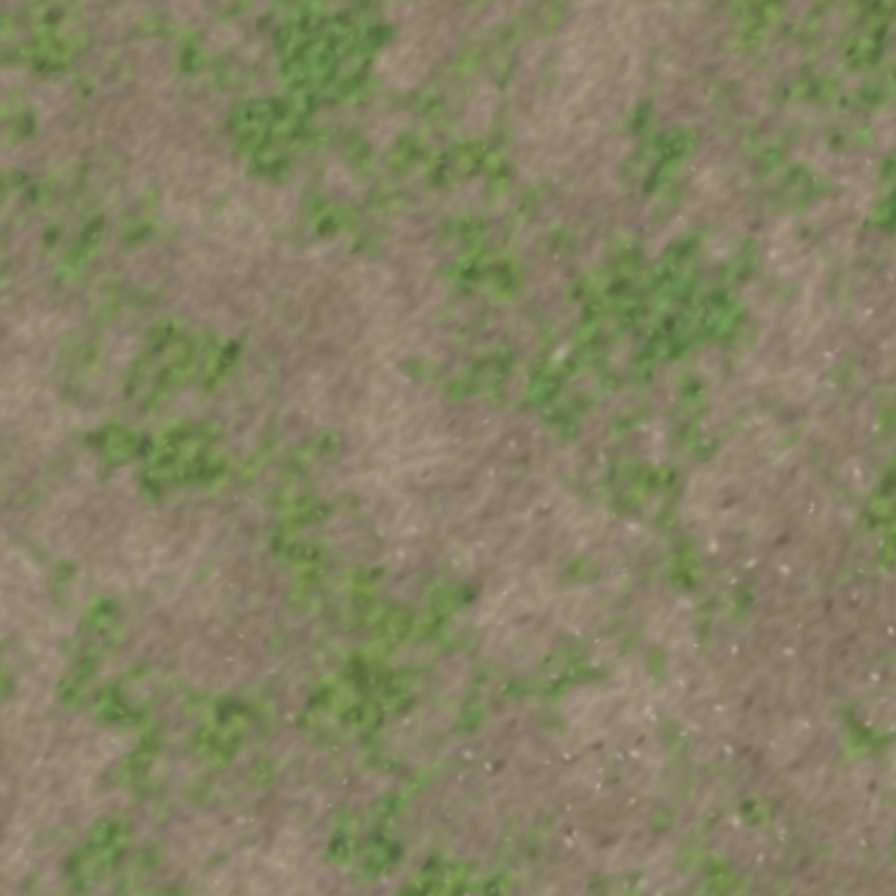
Write a Shadertoy shader that draws this texture.

```glsl
const vec3 SOIL_DARK = vec3(0.525, 0.475, 0.400);
const vec3 SOIL_PALE = vec3(0.610, 0.548, 0.478);
const vec3 MOSS = vec3(0.505, 0.515, 0.370);
const vec3 LEAF_WARM = vec3(0.440, 0.520, 0.285);
const vec3 LEAF_COOL = vec3(0.385, 0.505, 0.285);
const vec3 LEAF_LIT = vec3(0.550, 0.645, 0.385);
const vec3 SHADOW = vec3(0.290, 0.315, 0.230);
const vec3 CLOD = vec3(0.400, 0.335, 0.280);
const vec3 PEBBLE = vec3(0.760, 0.720, 0.660);
const float PATCH_SCALE = 4.2;    // plant patches across the canvas
const float TUFT_SCALE = 32.0;    // leaf clumps across the canvas
const float GRAIN_SCALE = 70.0;   // finest soil grain
const float COVER_START = -0.28;  // cover level where plants begin
const float COVER_FULL = 0.52;    // cover level of dense plants
const float SLANT = 0.85;         // main direction, rising to the right
const float TAU = 6.28319;

vec3 hash3(vec2 cell) {
    vec3 p = fract(cell.xyx * vec3(0.1031, 0.1030, 0.0973));
    p += dot(p, p.yxz + 33.33);
    return fract((p.xxy + p.yzz) * p.zyx);
}

float cornerSlope(vec2 cell, vec2 offset) {
    float a = TAU * hash3(cell).x;
    return dot(vec2(cos(a), sin(a)), offset);
}

float gradientNoise(vec2 p) {
    vec2 i = floor(p), f = p - i;
    vec2 w = f * f * f * (f * (f * 6.0 - 15.0) + 10.0);
    vec2 e = vec2(1.0, 0.0);
    float low = mix(cornerSlope(i, f), cornerSlope(i + e, f - e), w.x);
    float high = mix(cornerSlope(i + e.yx, f - e.yx), cornerSlope(i + e.xx, f - e.xx), w.x);
    return mix(low, high, w.y);
}

// Coordinates along and across the direction at angle a
vec2 alongAcross(vec2 p, float a) {
    vec2 along = vec2(cos(a), sin(a));
    return vec2(dot(p, along), dot(p, vec2(-along.y, along.x)));
}

// Soft scattered ellipses: at most one per cell, size in cell units
float scatter(vec2 uv, float cells, float share, float size, float stretch, float spread, float seed) {
    vec2 p = uv * cells, base = floor(p);
    float cover = 0.0;
    for (int y = -1; y <= 1; y++)
    for (int x = -1; x <= 1; x++) {
        vec2 cell = base + vec2(x, y);
        vec3 place = hash3(cell + seed);
        vec3 kind = hash3(cell + seed + 71.0);
        vec2 d = alongAcross(p - cell - place.xy, SLANT + spread * (kind.y - 0.5));
        d.x /= stretch;
        float radius = size * mix(0.6, 1.3, kind.z);
        float blob = exp(-dot(d, d) / (radius * radius));
        cover = max(cover, blob * step(place.z, share) * mix(0.45, 1.0, kind.x));
    }
    return cover;
}

void mainImage(out vec4 fragColor, in vec2 fragCoord) {
    vec2 uv = fragCoord / iResolution.y;
    vec2 slanted = alongAcross(uv, SLANT) * vec2(0.82, 1.12);

    // Noise layers from broad to fine
    float broad = gradientNoise(uv * PATCH_SCALE + 13.7);
    float medium = gradientNoise(uv * PATCH_SCALE * 2.3 + 41.2);
    float small = gradientNoise(slanted * PATCH_SCALE * 4.4 + 7.9);
    float tuft = gradientNoise(slanted * TUFT_SCALE + 23.1);
    float grain = gradientNoise(slanted * GRAIN_SCALE + 5.3);

    // Plant cover, a little denser towards the top
    float cover = 0.75 * broad + 0.5 * medium + 0.42 * small + 0.45 * tuft + 0.15 * grain;
    float green = smoothstep(COVER_START, COVER_FULL, cover + 0.12 * (uv.y - 0.5));
    float bare = 1.0 - green;

    // Mottled soil with fine grain
    float paleness = 0.7 * gradientNoise(uv * 5.0 + 61.0) + 0.5 * gradientNoise(uv * 15.0 + 83.0);
    paleness += 0.45 * gradientNoise(slanted * TUFT_SCALE * 0.9 + 17.0);
    vec3 color = mix(SOIL_DARK, SOIL_PALE, smoothstep(-0.4, 0.4, paleness));
    color *= 1.0 + 0.13 * grain;

    // Thin moss blends into warm and cool leaves
    float coolness = smoothstep(-0.2, 0.4, gradientNoise(uv * 4.5 + 29.0) + 0.4 * tuft);
    vec3 leaf = mix(LEAF_WARM, LEAF_COOL, coolness);
    color = mix(color, MOSS, smoothstep(0.1, 0.6, green));
    color = mix(color, leaf, smoothstep(0.5, 1.0, green));
    float relief = gradientNoise(slanted * TUFT_SCALE * 1.3 + 97.0);
    color *= 1.0 + green * (0.34 * relief + 0.18 * grain);

    // Shadow gaps and lit leaves among the plants
    float gaps = scatter(uv, 34.0, 0.36, 0.23, 1.7, 1.6, 11.0);
    color = mix(color, SHADOW, 0.65 * gaps * smoothstep(0.15, 0.85, green));
    float blades = scatter(uv, 52.0, 0.55, 0.25, 1.6, 3.0, 37.0);
    color = mix(color, LEAF_LIT, 0.55 * blades * smoothstep(0.2, 0.9, green));

    // Clods and pebbles, most frequent at the lower right
    float stony = smoothstep(-0.5, 0.6, uv.x - uv.y);
    float clods = scatter(uv, 32.0, 0.26, 0.20, 1.8, 1.2, 53.0);
    color = mix(color, CLOD, clods * bare * mix(0.25, 0.7, stony));
    float pebbles = scatter(uv, 44.0, 0.15, 0.17, 1.4, 3.0, 89.0);
    color = mix(color, PEBBLE, pebbles * mix(0.25, 0.75, stony) * mix(0.4, 1.0, bare));
    float stones = scatter(uv, 14.0, 0.02, 0.09, 1.7, 0.8, 131.0);
    color = mix(color, PEBBLE * 1.15, stones * bare);

    fragColor = vec4(clamp(color, 0.0, 1.0), 1.0);
}
```
